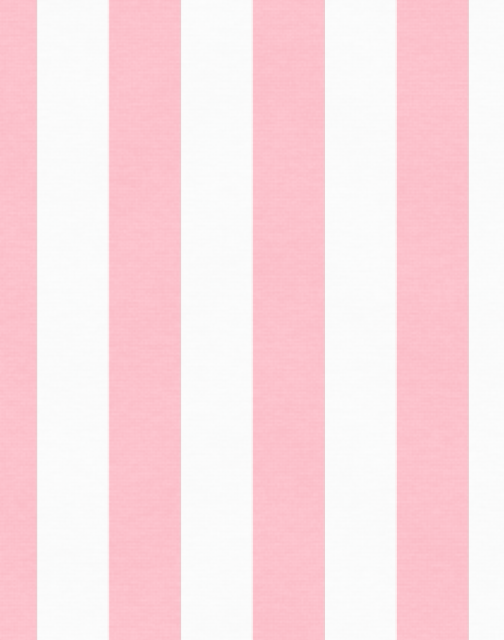
This pattern is drawn by a Shadertoy shader. Its source:

```glsl
// Vertical pink and white awning stripes on a finely woven cloth.

const float PERIOD = 0.2855;       // one pink plus one white stripe, in canvas widths
const float FIRST_EDGE = 0.2150;   // left side of the first full pink stripe
const float SEAM = 0.0032;         // width of the thin line along each stripe side

const vec3 PINK = vec3(0.988, 0.758, 0.798);
const vec3 WHITE = vec3(0.982, 0.983, 0.983);
const vec3 SEAM_DARK = vec3(0.940, 0.790, 0.810);
const vec3 SEAM_PALE = vec3(0.990, 0.925, 0.930);

float hash(vec2 cell) {
    vec3 q = fract(vec3(cell.xyx) * 0.1031);
    q += dot(q, q.yzx + 33.33);
    return fract((q.x + q.y) * q.z);
}

// Smoothed coverage of a band centred on zero
float band(float d, float halfWidth, float blur) {
    return clamp((halfWidth - abs(d)) / blur + 0.5, 0.0, 1.0);
}

// Signed offset to the nearest repeat of a vertical line
float repeatOffset(float x, float origin, float period) {
    return (fract((x - origin) / period + 0.5) - 0.5) * period;
}

// Random tone per cell, blended smoothly between cells
float cellTone(vec2 p) {
    vec2 i = floor(p);
    vec2 f = smoothstep(0.0, 1.0, fract(p));
    float low = mix(hash(i), hash(i + vec2(1.0, 0.0)), f.x);
    float high = mix(hash(i + vec2(0.0, 1.0)), hash(i + vec2(1.0, 1.0)), f.x);
    return mix(low, high, f.y) - 0.5;
}

// Fine threads, short horizontal slubs and a faint broad drift
float weave(vec2 p) {
    float threads = 0.18 * sin(p.y * 900.0) + 0.10 * sin(p.x * 1050.0);
    float slubs = 0.8 * cellTone(p * vec2(45.0, 190.0));
    float grain = 0.9 * cellTone(p * vec2(210.0, 230.0));
    float drift = 0.15 * sin(p.y * 17.0 + 2.0 * sin(p.x * 9.0));
    return threads + slubs + grain + drift;
}

void mainImage(out vec4 fragColor, in vec2 fragCoord) {
    vec2 p = fragCoord / iResolution.x;
    float blur = 1.0 / iResolution.x;

    // Stripes of equal width
    float stripeCentre = FIRST_EDGE + 0.25 * PERIOD;
    float pink = band(repeatOffset(p.x, stripeCentre, PERIOD), 0.25 * PERIOD, blur);
    vec3 color = mix(WHITE, PINK, pink);

    // Pale line on the left side of the pink, dusky line on the right
    float left = repeatOffset(p.x, FIRST_EDGE, PERIOD);
    float right = repeatOffset(p.x, FIRST_EDGE + 0.5 * PERIOD, PERIOD);
    color = mix(color, SEAM_PALE, band(left, 0.5 * SEAM, blur));
    color = mix(color, SEAM_DARK, band(right, 0.5 * SEAM, blur));

    // Cloth texture, stronger in the dyed stripes
    vec3 relief = mix(vec3(0.007), vec3(0.007, 0.022, 0.020), pink);
    color += relief * weave(p);

    fragColor = vec4(clamp(color, 0.0, 1.0), 1.0);
}
```
